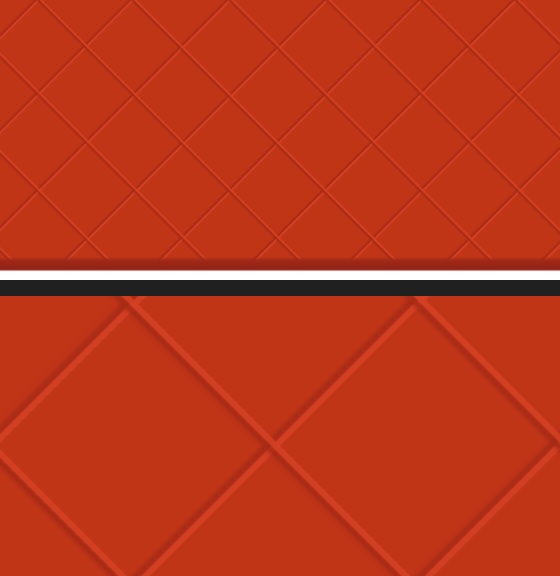
Top, the full canvas; bottom, a detail of the centre.
A Shadertoy shader for this pattern:

```glsl
// Red quilted panel: two diagonal families of embossed seams form diamonds.
// Each seam pairs a thin highlight with a soft shadow; a dark hem closes the
// panel at the bottom and fades into a white margin.

// All lengths are fractions of the canvas height.
const float PITCH = 0.3422;          // seam spacing along x
const float RISING_OFFSET = 0.138;
const float FALLING_OFFSET = 0.146;
const float WOBBLE = 0.0050;         // uneven spacing of single seams
const float LIGHT_HALF_WIDTH = 0.0036;
const float SHADOW_CENTRE = -0.0072;
const float SHADOW_WIDTH = 0.0050;
const float HEM_TOP = 0.924;         // measured downward from the top edge
const float HEM_BOTTOM = 0.966;
const float HEM_SOFTNESS = 0.009;

const vec3 CLOTH = vec3(0.755, 0.206, 0.092);
const vec3 SEAM_LIGHT = vec3(0.830, 0.250, 0.140);
const vec3 SEAM_SHADOW = vec3(0.650, 0.165, 0.080);
const vec3 HEM_LIGHT = vec3(0.625, 0.158, 0.090);
const vec3 HEM_DARK = vec3(0.570, 0.138, 0.085);
const vec3 MARGIN = vec3(1.0);

const float HALF_PI = 1.5707963;

// Signed distance to the nearest seam; positive on its right side.
float seamDistance(float along, float offset) {
    float index = round((along - offset) / PITCH);
    float centre = offset + index * PITCH + WOBBLE * cos(HALF_PI * (index - 3.0));
    return (along - centre) * inversesqrt(2.0);
}

// Shadow on the left of the seam, highlight on top of it.
vec3 emboss(vec3 base, float d, float pixel) {
    float s = (d - SHADOW_CENTRE) / SHADOW_WIDTH;
    vec3 color = mix(base, SEAM_SHADOW, 0.85 * exp(-s * s));
    float edge = max(pixel, 0.0026);
    float light = 1.0 - smoothstep(-0.5 * edge, 0.5 * edge, abs(d) - LIGHT_HALF_WIDTH);
    return mix(color, SEAM_LIGHT, 0.9 * light);
}

void mainImage(out vec4 fragColor, in vec2 fragCoord) {
    float pixel = 1.0 / iResolution.y;
    vec2 p = vec2(fragCoord.x, iResolution.y - fragCoord.y) * pixel;

    // Falling seams lie over rising ones
    vec3 color = emboss(CLOTH, seamDistance(p.x + p.y, RISING_OFFSET), pixel);
    color = emboss(color, seamDistance(p.x - p.y, FALLING_OFFSET), pixel);

    // Hem, darkening downward
    vec3 hem = mix(HEM_LIGHT, HEM_DARK, smoothstep(HEM_TOP, HEM_BOTTOM, p.y));
    color = mix(color, hem, smoothstep(HEM_TOP - HEM_SOFTNESS, HEM_TOP + HEM_SOFTNESS, p.y));

    // White margin with a soft edge
    float edge = max(pixel, 0.005);
    color = mix(color, MARGIN, smoothstep(HEM_BOTTOM - edge, HEM_BOTTOM + edge, p.y));

    fragColor = vec4(color, 1.0);
}
```
